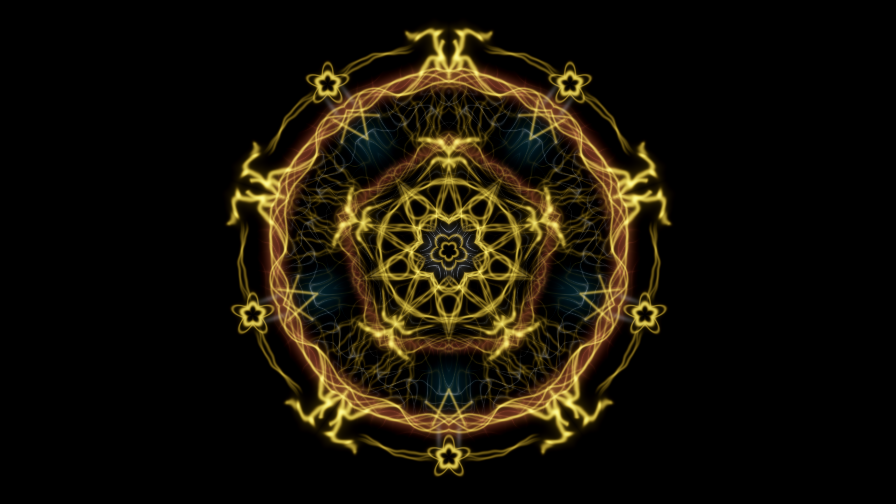
Give the GLSL for this background, as a Shadertoy shader.

```glsl
// Five-fold mandala of golden smoke threads, rosy bands and grey wisps on black.
#define CENTER vec2(0.501, 0.502)
#define SECTOR 0.6283185
#define RING_R 0.342
#define THREAD_R 0.411
#define PENTAGON_R 0.190
#define CIRCLE_R 0.138
#define THIN 0.0026
#define GOLD vec3(1.05, 0.83, 0.23)
#define ROSE vec3(0.50, 0.20, 0.15)
#define ASH vec3(0.42, 0.44, 0.48)
#define TEAL vec3(0.03, 0.12, 0.15)

// Bright core with a faint halo, for a signed distance d.
float strand(float d, float w) {
    float t = abs(d) / w;
    return exp(-t * t) + 0.13 * exp(-0.4 * t);
}

float band(float d, float w) { return exp(-d * d / (w * w)); }

float segment(vec2 p, vec2 a, vec2 b) {
    vec2 ab = b - a;
    return length(p - a - ab * clamp(dot(p - a, ab) / dot(ab, ab), 0.0, 1.0));
}

// Threads that weave around one curve.
float bundle(float d, float a, float spread, float seed) {
    float sum = 0.0;
    for (int i = 0; i < 6; i++) {
        float n = float(i);
        float offset = spread * sin(a * (4.0 + 2.3 * n) + seed + 2.4 * n);
        sum += strand(d - offset, THIN * 0.85) * (0.55 + 0.35 * sin(7.0 * a + seed * n));
    }
    return sum;
}

// Layered sines bend the plane like smoke.
vec2 smoke(vec2 p) {
    float freq = 38.0, amp = 0.008;
    for (int i = 0; i < 4; i++) {
        p += amp * sin(freq * p.yx + vec2(1.3, 4.1) * float(i + 1));
        freq *= 1.8;
        amp *= 0.52;
    }
    return p;
}

float wisps(vec2 p, float scale) {
    float x = 1.0 - abs(sin(p.x * scale + 2.0 * sin(p.y * scale * 0.7)));
    float y = 1.0 - abs(sin(p.y * scale * 0.8 + 2.3 * sin(p.x * scale * 0.9 + 1.0)));
    return pow(x, 5.0) + pow(y, 6.0);
}

// Half of a horned flame: body, horn, curl and foot.
float flame(vec2 p, float w) {
    float body = strand(segment(p, vec2(0.010, -0.040), vec2(0.016, 0.045)), w * 1.4);
    float waist = strand(segment(p, vec2(0.0, 0.025), vec2(0.032, -0.035)), w);
    float horn = strand(segment(p, vec2(0.014, 0.042), vec2(0.052, 0.038)), w * 1.3);
    float curl = strand(segment(p, vec2(0.052, 0.038), vec2(0.082, 0.056)), w);
    float foot = strand(segment(p, vec2(0.014, -0.005), vec2(0.066, -0.032)), w * 1.3);
    float toe = strand(segment(p, vec2(0.066, -0.032), vec2(0.098, -0.068)), w);
    return body + waist + horn + 0.7 * curl + foot + 0.6 * toe;
}

void mainImage(out vec4 fragColor, in vec2 fragCoord) {
    // Fold into a mirrored sector: v faces a flame, k faces a knot.
    vec2 p = (fragCoord - CENTER * iResolution.xy) / iResolution.y;
    float r = length(p) + 1e-5;
    float a = abs(mod(atan(p.x, p.y + 1e-6) + SECTOR, 2.0 * SECTOR) - SECTOR);
    vec2 v = r * vec2(sin(a), cos(a));
    vec2 k = r * vec2(sin(SECTOR - a), cos(SECTOR - a));
    vec2 w = smoke(v);
    float bend = length(w) - r;
    float inside = 1.0 - smoothstep(0.32, 0.355, r);

    // Main ring and the outer thread.
    float gold = 0.75 * bundle(r - RING_R + 0.3 * bend, a, 0.017, 1.0);
    float link = smoothstep(0.16, 0.24, a) * smoothstep(0.025, 0.045, length(k - vec2(0.0, THREAD_R)));
    gold += 0.28 * link * bundle(r - THREAD_R + 0.35 * bend, a, 0.006, 2.0);

    // Star knots with two faint legs.
    vec2 c = k - vec2(0.0, THREAD_R - 0.002);
    float star = cos(5.0 * atan(c.x, -c.y));
    gold += 1.3 * strand(length(c) - 0.019 - 0.003 * star, 0.0045);
    gold += 0.5 * strand(length(c) - 0.031 - 0.011 * star, 0.003);
    float legs = strand(k.x - 0.020, 0.005) * band(r - 0.368, 0.025);

    // Flames on the ring and on the pentagon corners.
    gold += 1.1 * flame(w - vec2(0.0, 0.385), 0.0036);
    gold += 0.9 * flame((w - vec2(0.0, 0.185)) / 0.62, 0.0055);

    // Pentagon with softened corners.
    float pent = mix(k.y, r, 0.3) - PENTAGON_R;
    gold += 0.25 * bundle(pent + 0.6 * bend, a, 0.014, 4.0);

    // Inner circle, crossed stars and small loops.
    float core = 1.0 - smoothstep(0.15, 0.20, r);
    gold += 0.42 * bundle(r - CIRCLE_R + 0.2 * bend, a, 0.005, 3.0);
    float starA = r * cos(2.0 * SECTOR - a) - 0.309 * 0.150;
    float starB = r * cos(SECTOR + a) - 0.309 * 0.165;
    gold += core * 0.34 * (bundle(starA, a, 0.006, 5.0) + bundle(starB, a, 0.005, 2.0));
    gold += 0.5 * strand(length(k - vec2(0.0, 0.106)) - 0.021, THIN);

    // Nested roses.
    float lobe = sin(2.5 * a);
    gold += 0.5 * bundle(r - 0.058 - 0.020 * lobe, a, 0.004, 1.5);
    gold += 0.6 * strand(r - 0.024 - 0.012 * lobe, THIN) + 0.7 * strand(r - 0.013 - 0.005 * lobe, THIN);
    float ash = 0.6 * band(r - 0.040, 0.015) * (0.4 + wisps(w, 150.0));

    // Fans from the corners and crossings behind the knots.
    for (int i = 1; i < 6; i++) {
        float n = float(i);
        float path = w.x - 0.014 * n - 0.10 * n * (r - 0.24) * sin(9.0 * r + n);
        gold += 0.22 * strand(path, THIN) * band(r - 0.265, 0.055);
    }
    gold += 0.6 * strand(segment(k, vec2(0.0, 0.275), vec2(0.032, 0.345)), THIN);
    gold += 0.5 * strand(segment(k, vec2(0.0, 0.335), vec2(0.045, 0.300)), THIN);

    // Smoky filling.
    float field = inside * smoothstep(0.07, 0.15, r);
    gold += 0.17 * field * wisps(w, 62.0) * (1.0 - 0.6 * smoothstep(0.25, 0.55, a));
    ash += 0.38 * field * wisps(w.yx + 0.3, 75.0) * (band(r - 0.285, 0.035) + 0.5 * band(r - 0.165, 0.02));
    float rosy = band(r - RING_R - 0.003, 0.022) * (0.7 + 0.4 * wisps(w, 55.0));
    rosy += 0.75 * band(pent, 0.013) * (0.6 + 0.4 * wisps(w, 80.0));
    float teal = band(k.x, 0.045) * band(k.y - 0.265, 0.045);

    vec3 light = GOLD * gold + ROSE * rosy + ASH * (ash + 0.4 * legs) + TEAL * teal;
    light = max(light - 0.035, 0.0);
    fragColor = vec4(1.0 - exp(-1.25 * light), 1.0);
}
```
